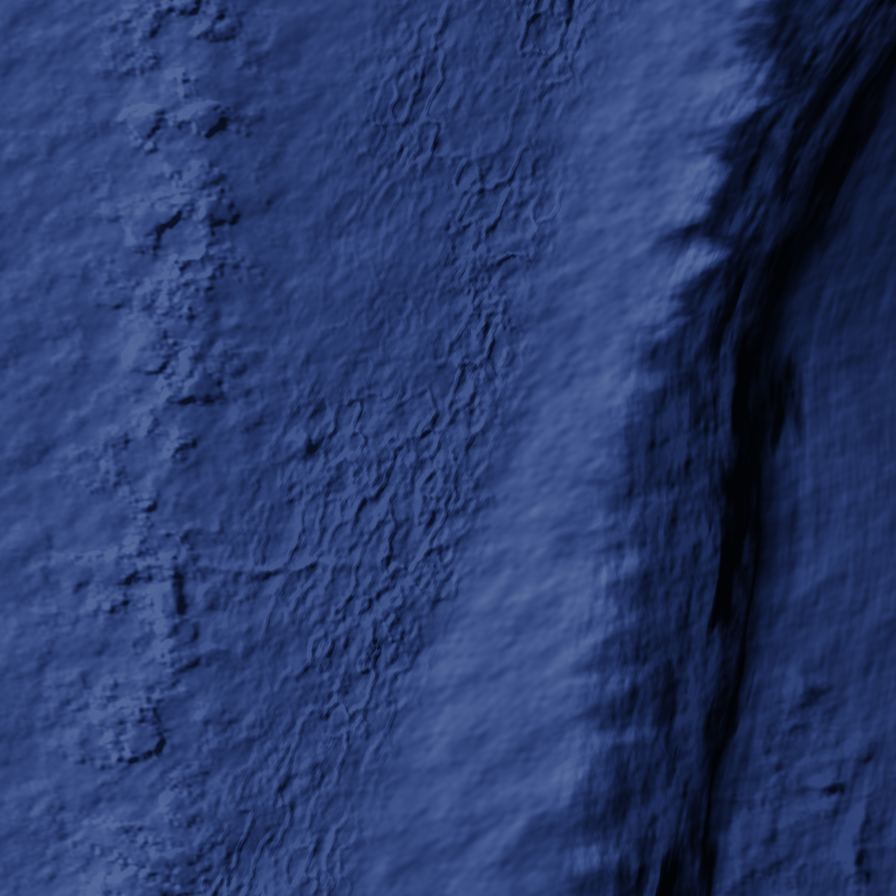
This texture is drawn by a Shadertoy shader. Its source:

```glsl
// Shaded relief of a deep blue sea floor: rough plains, a smooth shelf and a dark trench.
// Spline curves set the large zones and their tone; layered noise gives a height field
// whose slope toward a light at the upper left adds the fine relief.

#define LIGHT_DIR vec2(-0.83, 0.56)
#define SAMPLE_STEP 0.0026
#define RELIEF 0.46
#define PLAIN_TONE 0.272
#define ROUGH_TONE 0.243
#define SHELF_TONE 0.328
#define SLOPE_TONE 0.130
#define BASIN_TONE 0.122
#define TRENCH_DEPTH 0.88
#define GRAIN 0.06

// Zone borders: x at nine even heights from bottom to top
const float TRENCH[9] = float[9](.765, .785, .815, .838, .843, .845, .895, .955, 1.03);
const float SHELF_END[9] = float[9](.655, .665, .675, .690, .705, .735, .790, .820, .880);
const float SHELF_START[9] = float[9](.385, .420, .460, .520, .555, .585, .620, .645, .700);

// Lone knolls: centre, half width, half height
const vec4 KNOLLS[5] = vec4[5](
    vec4(.185, .325, .017, .035), vec4(.892, .225, .018, .020),
    vec4(.930, .130, .016, .010), vec4(.958, .055, .013, .038),
    vec4(.340, .505, .018, .013));

float hash(vec2 p) {
    return fract(sin(dot(p, vec2(127.1, 311.7))) * 43758.55);
}

float noise(vec2 p) {
    vec2 i = floor(p), f = fract(p);
    f = f * f * f * (f * (f * 6.0 - 15.0) + 10.0);
    return mix(mix(hash(i), hash(i + vec2(1, 0)), f.x),
               mix(hash(i + vec2(0, 1)), hash(i + vec2(1, 1)), f.x), f.y);
}

float fbm(vec2 p) {
    float sum = 0.0, amp = 0.5;
    for (int i = 0; i < 4; i++) {
        sum += amp * noise(p);
        p = mat2(1.76, 0.95, -0.95, 1.76) * p + 7.3;
        amp *= 0.5;
    }
    return sum;
}

// Quadratic B-spline through a border table
float border(float k[9], float y) {
    float t = y * 8.0;
    int i = clamp(int(floor(t + 0.5)), 1, 7);
    float f = t - float(i);
    return 0.5 * (0.5 - f) * (0.5 - f) * k[i - 1] + (0.75 - f * f) * k[i]
         + 0.5 * (0.5 + f) * (0.5 + f) * k[i + 1];
}

float bell(float x) { return exp(-x * x); }

float scarpX(float y) { return 0.195 + 0.045 * smoothstep(0.3, 0.7, y); }

float height(vec2 p) {
    float shelf = p.x - border(SHELF_START, p.y);
    float slope = p.x - border(SHELF_END, p.y);
    float trench = p.x - border(TRENCH, p.y);
    float scarp = p.x - scarpX(p.y);
    float patches = smoothstep(0.25, 0.75, noise(p * vec2(13.0, 8.0) + 3.0));

    // Strength of each kind of ground
    float rough = smoothstep(-0.34, -0.14, shelf) * (1.0 - smoothstep(-0.05, 0.04, shelf));
    rough *= smoothstep(0.0, 0.05, scarp) * (0.45 + 0.55 * patches);
    float basin = smoothstep(0.0, 0.04, trench);
    float hills = bell((scarp + 0.03) / 0.08) + 0.25 * (1.0 - smoothstep(-0.05, 0.2, scarp))
                + 0.5 * basin * (1.0 - smoothstep(0.15, 0.3, p.y));
    float steep = smoothstep(-0.06, 0.03, slope) * (1.0 - smoothstep(-0.01, 0.03, trench));

    // Faint swells, thin winding crests, small hills and gullies
    vec2 tilt = vec2(0.87 * p.x + 0.5 * p.y, 0.87 * p.y - 0.5 * p.x);
    vec2 lean = vec2(p.x - 0.35 * p.y, p.y);
    float h = 0.028 * fbm(tilt * vec2(11.0, 18.0));
    h += rough * 0.0062 * bell((fbm(lean * vec2(50.0, 26.0)) - 0.47) / 0.08);
    h += rough * 0.014 * fbm(lean * vec2(85.0, 55.0) + 19.0);
    float lump = fbm(p * vec2(25.0, 30.0) + 5.0);
    h += hills * (0.011 * smoothstep(0.42, 0.72, lump) + 0.016 * lump);
    h += steep * 0.024 * fbm(vec2(slope * 45.0, p.y * 26.0));
    h += (steep + 0.5 * basin) * 0.014 * fbm(vec2(trench * 75.0, p.y * 12.0));

    // Scarp on the left, cross ridge and lone knolls
    float wobble = 0.03 * (fbm(p * 22.0) - 0.47);
    h -= 0.008 * smoothstep(-0.014, 0.020, scarp + wobble) * (0.3 + 0.7 * patches);
    float span = smoothstep(0.19, 0.23, p.x) * (1.0 - smoothstep(0.36, 0.45, p.x));
    h += 0.011 * span * bell((p.y - 0.370 + 0.04 * (p.x - 0.2) + wobble) / 0.008);
    for (int i = 0; i < 5; i++) {
        vec2 d = (p + wobble - KNOLLS[i].xy) / KNOLLS[i].zw;
        h += 0.024 * exp(-dot(d, d));
    }
    return h;
}

// Broad brightness of the zones
float zoneTone(vec2 p) {
    float ragged = fbm(vec2(p.x + 0.4 * p.y, p.y - 0.35 * p.x) * vec2(13.0, 32.0)) - 0.47;
    float shelf = p.x - border(SHELF_START, p.y) + 0.06 * ragged;
    float slope = p.x - border(SHELF_END, p.y) + 0.16 * ragged;
    float trench = p.x - border(TRENCH, p.y);
    float streak = fbm(vec2(trench * 46.0, p.y * 9.0)) - 0.47;
    float scarp = p.x - scarpX(p.y) + 0.06 * ragged;
    float high = smoothstep(0.45, 0.75, p.y);
    float tone = mix(PLAIN_TONE, ROUGH_TONE, smoothstep(-0.03, 0.04, scarp));
    tone += 0.020 * bell((scarp + 0.07) / 0.07) - 0.025 * high * bell((scarp - 0.03) / 0.04);
    tone -= 0.022 * high * bell((shelf + 0.12) / 0.09);
    tone = mix(tone, SHELF_TONE - 0.04 * (1.0 - smoothstep(0.0, 0.35, p.y)), smoothstep(-0.06, 0.06, shelf));
    tone = mix(tone, SLOPE_TONE, smoothstep(-0.07, 0.05, slope));
    tone *= 1.0 - 0.5 * high * bell((slope - 0.025) / 0.03);
    tone = mix(tone, BASIN_TONE + 0.070 * (1.0 - high), smoothstep(0.0, 0.06, trench));
    tone *= 1.0 - 0.7 * smoothstep(-0.04, 0.14, streak) * bell((trench + 0.03) / 0.065);
    trench += 0.11 * streak;
    float width = trench < 0.0 ? mix(0.024, 0.042, high) : mix(0.020, 0.034, high);
    return tone * (1.0 - TRENCH_DEPTH * bell(trench / width));
}

void mainImage(out vec4 fragColor, in vec2 fragCoord) {
    vec2 p = fragCoord / iResolution.xy, reach = LIGHT_DIR * SAMPLE_STEP;
    float lit = (height(p - reach) - height(p + reach)) / (2.0 * SAMPLE_STEP);
    float tone = zoneTone(p) * clamp(1.0 + RELIEF * lit, 0.25, 1.35);
    tone = clamp(tone * (1.0 + GRAIN * (noise(p * 150.0) - 0.5)), 0.012, 0.42);
    // Blue ramp: deep tones are more saturated
    fragColor = vec4(tone * vec3(0.53 + 0.65 * tone, 1.0, 2.45 - 2.4 * tone), 1.0);
}
```
